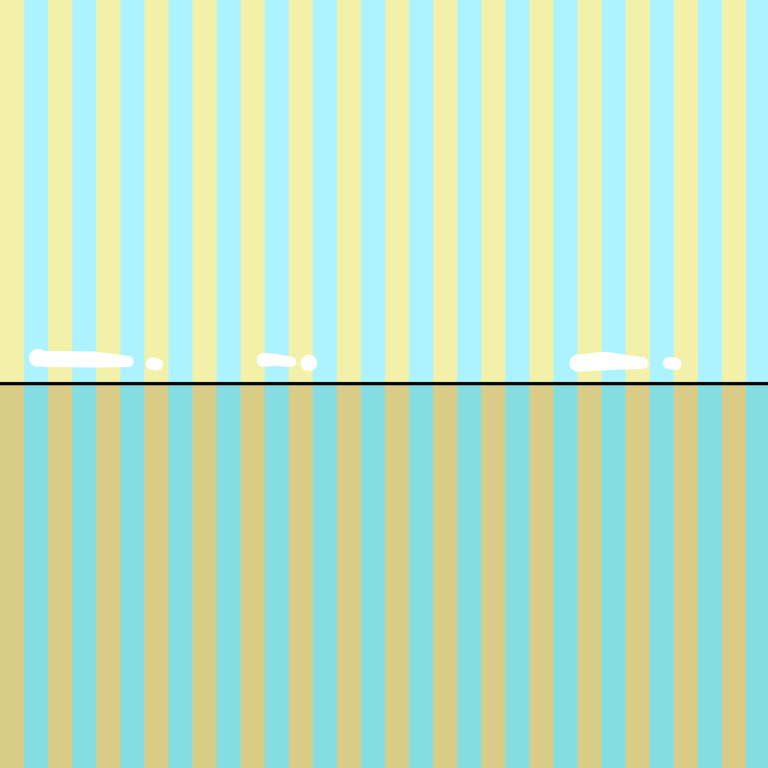
Write a three.js fragment shader that draws this background.

```glsl
// Striped backdrop: pale yellow and cyan vertical bands over sky and ground,
// split by a thin black horizon with flat white clouds resting just above it.
// Bands come from a repeated distance, clouds from tapered capsule distances.

varying vec2 vUv;

// Coverage of a shape from its signed distance, with a smoothed edge
float fill(float dist) {
  return 1.0 - smoothstep(-0.001, 0.001, dist);
}

// Capsule whose radius runs from ra at a to rb at b
float taperedCapsule(vec2 p, vec2 a, float ra, vec2 b, float rb) {
  vec2 ab = b - a;
  float h = clamp(dot(p - a, ab) / dot(ab, ab), 0.0, 1.0);
  return length(p - a - ab * h) - mix(ra, rb, h);
}

// Two tapered capsules joined end to end
float cloudBar(vec2 p, vec2 a, float ra, vec2 b, float rb, vec2 c, float rc) {
  return min(taperedCapsule(p, a, ra, b, rb), taperedCapsule(p, b, rb, c, rc));
}

float clouds(vec2 p) {
  // Left: long bar with a rounded head, then a small puff
  float d = cloudBar(p, vec2(0.0586, 0.5326), 0.0104,
                     vec2(0.1237, 0.5319), 0.0104, vec2(0.1667, 0.5293), 0.0072);
  d = min(d, length(p - vec2(0.0495, 0.5339)) - 0.0117);
  d = min(d, taperedCapsule(p, vec2(0.1979, 0.5267), 0.0078,
                            vec2(0.2044, 0.5254), 0.0078));

  // Middle: short bar and a round puff
  d = min(d, cloudBar(p, vec2(0.3435, 0.5313), 0.0091,
                      vec2(0.3580, 0.5315), 0.0079, vec2(0.3789, 0.5289), 0.0067));
  d = min(d, length(p - vec2(0.4023, 0.5273)) - 0.0107);

  // Right: swollen bar and a small puff
  d = min(d, cloudBar(p, vec2(0.7526, 0.5273), 0.0111,
                      vec2(0.7878, 0.5299), 0.0121, vec2(0.8372, 0.5271), 0.0075));
  return min(d, taperedCapsule(p, vec2(0.8711, 0.5273), 0.0078,
                               vec2(0.8796, 0.5260), 0.0078));
}

void main() {
  // Equal bands, the first one yellow
  float period = 0.06267;
  float bandDist = (abs(fract(vUv.x / period + 0.25) - 0.5) - 0.25) * period;
  float yellowBand = fill(bandDist);

  vec3 sky = mix(vec3(0.675, 0.953, 1.0), vec3(0.953, 0.941, 0.667), yellowBand);
  vec3 ground = mix(vec3(0.518, 0.867, 0.878), vec3(0.851, 0.800, 0.530), yellowBand);

  // Ground below the horizon, clouds and line on top
  float horizon = 0.5005;
  vec3 color = mix(sky, ground, fill(vUv.y - horizon));
  color = mix(color, vec3(1.0), fill(clouds(vUv)));
  color = mix(color, vec3(0.0), fill(abs(vUv.y - horizon) - 0.0021));

  gl_FragColor = vec4(color, 1.0);
}
```
